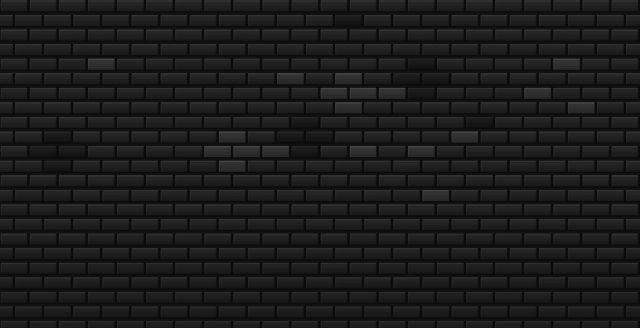
Reproduce this texture procedurally as a Shadertoy shader.

```glsl
float hash(vec2 p) {
    vec3 q = fract(p.xyx * 0.1031);
    q += dot(q, q.yzx + 33.33);
    return fract((q.x + q.y) * q.z);
}

float boxDistance(vec2 p, vec2 halfSize, float radius) {
    vec2 d = abs(p) - halfSize + radius;
    return length(max(d, 0.0)) + min(max(d.x, d.y), 0.0) - radius;
}

// 1 for the four bricks that surround a joint, else 0
float diamond(vec2 brick, vec2 centre) {
    vec2 d = abs(brick - centre);
    return step(abs(2.0 * d.x + d.y - 1.0), 0.1);
}

// Brightness offset of one brick: pale, dark or ordinary
float brickTone(vec2 id, vec2 brick) {
    const vec2 pale[2] = vec2[](vec2(12.0, 6.0), vec2(8.0, 10.0));
    const vec2 dark[3] = vec2[](vec2(14.5, 5.0), vec2(10.5, 9.0), vec2(2.0, 10.0));
    float tone = 0.0;
    for (int i = 0; i < 2; i++) tone += 0.055 * diamond(brick, pale[i]);
    for (int i = 0; i < 3; i++) tone -= 0.035 * diamond(brick, dark[i]);

    // Single odd bricks in the upper part of the wall
    float pick = hash(id + 17.0);
    if (tone == 0.0 && id.y > 0.5 && id.y < 13.5) {
        if (pick < 0.04 && id.y > 1.5) tone = 0.055;
        else if (pick > 0.972) tone = -0.035;
    }
    return tone + 0.006 * (hash(id + 53.0) - 0.5);
}

void mainImage(out vec4 fragColor, in vec2 fragCoord) {
    vec2 uv = fragCoord / iResolution.xy;
    float aa = 22.5 / iResolution.y;

    // Running bond, rows counted from the top
    vec2 p = vec2(uv.x * 22.0, (1.0 - uv.y) * 22.5);
    float shift = 0.5 * mod(floor(p.y), 2.0);
    p.x -= shift;
    vec2 id = floor(p);
    vec2 f = fract(p) * vec2(2.0, 1.0);
    float tone = brickTone(id, id + vec2(shift + 0.5, 0.0));

    // Mortar, deepest in the shadow under each brick
    float mortar = mix(0.045, 0.072, smoothstep(0.78, 1.0, f.y));

    // Brick face with a vertical gradient
    float d = boxDistance(f - vec2(0.96, 0.4), vec2(0.92, 0.385), 0.05);
    float face = mix(0.146, 0.118, smoothstep(0.1, 0.75, f.y)) + tone;

    // Staggered fine dots across the lower half
    vec2 grid = f * vec2(5.0, 8.0);
    grid.x += 0.5 * mod(floor(grid.y), 2.0);
    float dots = 1.0 - smoothstep(0.2, 0.45, length(fract(grid) - 0.5));
    face -= 0.022 * dots * smoothstep(0.36, 0.48, f.y);

    // Lit top and left edges, shaded right and bottom edges
    float topEdge = 1.0 - smoothstep(0.08, 0.08 + aa, f.y);
    float leftEdge = 1.0 - smoothstep(0.09, 0.09 + aa, f.x);
    float shade = max(smoothstep(1.76, 1.88, f.x), smoothstep(0.66, 0.78, f.y));
    face += (0.048 + 0.4 * tone) * max(topEdge, 0.5 * leftEdge);
    face -= 0.025 * shade;

    // The wall dims towards its foot
    face *= mix(0.86, 1.0, smoothstep(0.0, 0.45, uv.y));
    float value = mix(mortar, face, 1.0 - smoothstep(-0.5 * aa, 0.5 * aa, d));
    fragColor = vec4(vec3(value), 1.0);
}
```
